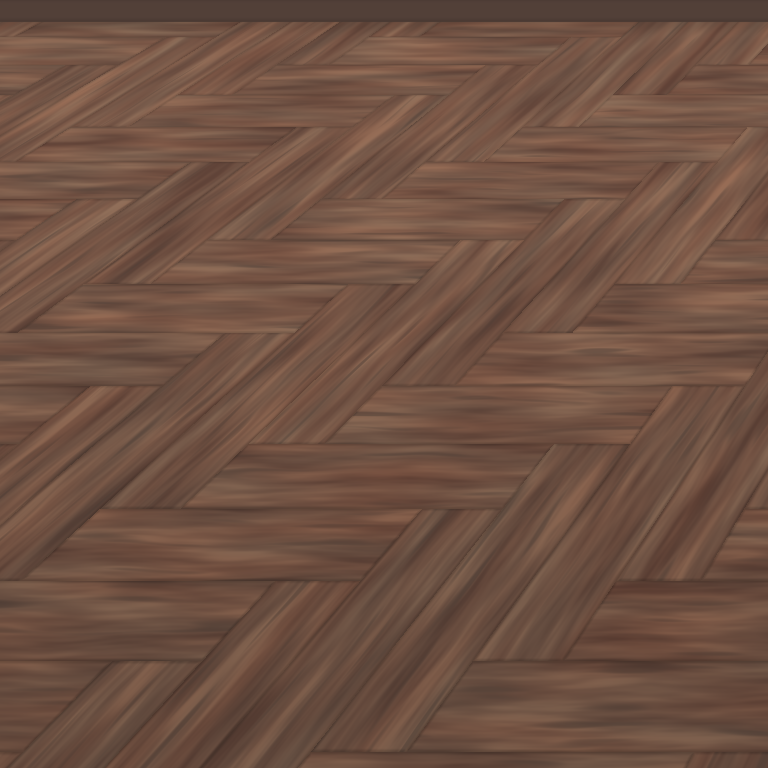
A Shadertoy shader for this texture:

```glsl
// Herringbone wood floor in perspective below a dark skirting strip.
// Each point is projected to floor units of one plank width, assigned to a
// lying or receding plank, then shaded with stretched gradient noise.

const vec2  VANISHING_POINT = vec2(1.964, 1.996); // canvas units
const float NEAR_DEPTH   = 0.5063;  // inverse distance of row zero
const float ROW_STEP     = 0.03224; // inverse distance per row
const float COLUMN_START = -1.2319; // ray slope at column zero
const float COLUMN_STEP  = 0.0632;  // ray slope per column
const float PLANK_LENGTH = 4.0;     // in plank widths
const float SEAM_HALF_WIDTH = 0.026;
const float SEAM_DARKNESS   = 0.17;
const float SOFTNESS        = 0.0022; // grain blur in canvas units
const float SKIRTING_HEIGHT = 0.0286;

const vec3 WOOD_DARK  = vec3(0.350, 0.247, 0.207);
const vec3 WOOD_MID   = vec3(0.443, 0.323, 0.264);
const vec3 WOOD_LIGHT = vec3(0.545, 0.407, 0.325);
const vec3 STREAK     = vec3(0.300, 0.235, 0.205);
const vec3 SKIRTING   = vec3(0.320, 0.250, 0.220);

float hash(vec2 p) {
    vec3 q = fract(p.xyx * vec3(0.1031, 0.1030, 0.0973));
    q += dot(q, q.yzx + 33.33);
    return fract((q.x + q.y) * q.z);
}

float cornerSlope(vec2 cell, vec2 offset) {
    float angle = 6.28318 * hash(cell);
    return dot(vec2(cos(angle), sin(angle)), offset);
}

float gradientNoise(vec2 p) {
    vec2 i = floor(p), f = fract(p);
    vec2 s = f * f * f * (f * (f * 6.0 - 15.0) + 10.0);
    vec2 e = vec2(1.0, 0.0);
    float low  = mix(cornerSlope(i, f), cornerSlope(i + e, f - e), s.x);
    float high = mix(cornerSlope(i + e.yx, f - e.yx),
                     cornerSlope(i + 1.0, f - 1.0), s.x);
    return mix(low, high, s.y);
}

// Perspective canvas point to (column, row) on the floor
vec2 projectToFloor(vec2 uv) {
    float drop = VANISHING_POINT.y - uv.y;
    float slope = (uv.x - VANISHING_POINT.x) / drop;
    return vec2((slope - COLUMN_START) / COLUMN_STEP,
                (1.0 / drop - NEAR_DEPTH) / ROW_STEP);
}

// Plank under a floor point: local (along, across) and its identity
void findPlank(vec2 p, out vec2 local, out vec2 id) {
    vec2 cell = floor(p), f = fract(p);
    float period = 2.0 * PLANK_LENGTH;
    float diagonal = cell.x - cell.y;
    float repeat = floor(diagonal / period);
    float place = diagonal - repeat * period;
    if (place < PLANK_LENGTH) {
        local = vec2(place + f.x, f.y);
        id = vec2(repeat, cell.y);
    } else {
        local = vec2(period - 1.0 - place + f.y, f.x);
        id = vec2(cell.x, repeat + 57.0);
    }
}

// Grain layer that fades as its pitch nears the blur width
float grainLayer(vec2 p, vec2 frequency, float seed, float blur) {
    float fade = 1.0 - smoothstep(0.15, 1.1, blur * frequency.y);
    return fade * gradientNoise(p * frequency + seed);
}

vec3 woodColor(vec2 local, vec2 id, float blur) {
    vec2 grain = local + 40.0 * vec2(hash(id + 113.0), hash(id + 179.0));
    // Slight waviness of the fibres
    grain.y += 0.05 * gradientNoise(grain * vec2(0.8, 1.5));

    float broad  = grainLayer(grain, vec2(0.40, 2.7), 0.0, blur);
    float medium = grainLayer(grain, vec2(0.80, 6.5), 19.0, blur);
    float fine   = grainLayer(grain, vec2(1.50, 14.0), 47.0, blur);
    float hair   = grainLayer(grain, vec2(2.60, 25.0), 91.0, blur);

    float tone = 0.5 + 0.68 * broad + 0.48 * medium + 0.32 * fine
               + 0.20 * hair + 0.16 * (hash(id + 71.0) - 0.5);
    vec3 color = mix(WOOD_DARK, WOOD_MID, smoothstep(-0.1, 0.55, tone));
    color = mix(color, WOOD_LIGHT, smoothstep(0.42, 1.05, tone));

    // Sparse thin dark streaks
    float streak = grainLayer(grain, vec2(0.7, 8.0), 83.0, blur);
    color = mix(color, STREAK, 0.5 * smoothstep(0.2, 0.55, streak + 0.3 * fine));
    // Faint red or grey warmth that drifts along the grain
    float warmth = gradientNoise(grain * vec2(0.5, 3.5) + 137.0)
                 + 0.3 * (hash(id + 211.0) - 0.5);
    return color * (1.0 + warmth * vec3(0.06, -0.03, -0.06));
}

void mainImage(out vec4 fragColor, in vec2 fragCoord) {
    vec2 uv = fragCoord / iResolution.xy;
    vec2 floorPoint = projectToFloor(uv);
    vec2 footprint = fwidth(floorPoint);
    float pixel = max(footprint.x, footprint.y);
    float blur = max(pixel, SOFTNESS * iResolution.y * footprint.y);

    vec2 local, id;
    findPlank(floorPoint, local, id);
    vec3 color = woodColor(local, id, blur);

    // Soft seams along all four plank edges, fainter far away
    vec2 edge = min(local, vec2(PLANK_LENGTH, 1.0) - local);
    float seam = 1.0 - smoothstep(0.0, SEAM_HALF_WIDTH + pixel, min(edge.x, edge.y));
    color *= 1.0 - SEAM_DARKNESS * seam * mix(1.1, 0.55, uv.y);

    // Light falls off towards the viewer and under the skirting
    color *= mix(0.91, 1.06, smoothstep(0.0, 0.85, uv.y));
    float aboveBase = uv.y - 1.0 + SKIRTING_HEIGHT;
    color *= 1.0 - 0.10 * (1.0 - smoothstep(0.0, 0.02, -aboveBase));

    // Skirting strip with darker rims
    float height = aboveBase / SKIRTING_HEIGHT;
    float rim = smoothstep(0.0, 0.25, height) * (1.0 - smoothstep(0.85, 1.1, height));
    float blend = 0.75 / iResolution.y;
    color = mix(color, SKIRTING * mix(0.9, 1.0, rim), smoothstep(-blend, blend, aboveBase));
    fragColor = vec4(color, 1.0);
}
```
